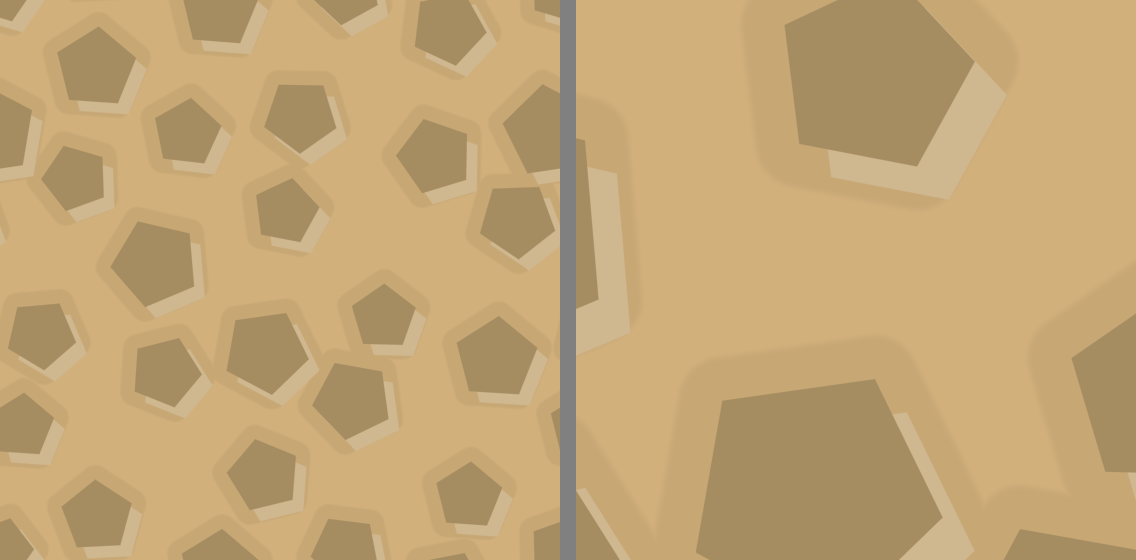
Left: the whole. Right: its middle third, enlarged.
Give the GLSL for this pattern, as a WebGL 1 fragment shader.

```glsl
precision highp float;
// Sand ground with scattered sunken pentagons: each has a soft rounded rim,
// a pale lit edge at the lower right and a flat dark floor.
// Centres are a jittered, nearly hexagonal lattice that wraps on all sides.

uniform vec2 u_resolution;

const int PIT_COUNT = 23;            // points in the wrapping lattice
const float COUNT = float(PIT_COUNT);
const float LATTICE_STEP = 5.0;      // vertical steps per horizontal step
const float JITTER = 0.054;          // largest shift of a centre
const float RADIUS_MIN = 0.059;
const float RADIUS_SPREAD = 0.0195;  // common range above the smallest
const float RADIUS_EXTRA = 0.009;    // added only to the rare largest pits
const float MEAN_TURN = 0.07;        // radians clockwise from upright
const float TURN_RANGE = 0.6;        // largest turn to either side of the mean
const float RIM_WIDTH = 0.026;
const float RIM_SOFTNESS = 0.003;
const vec2 LIT_OFFSET = vec2(0.019, -0.0198);

const vec3 SAND = vec3(0.822, 0.692, 0.488);
const vec3 RIM = vec3(0.782, 0.657, 0.458);
const vec3 LIT_EDGE = vec3(0.813, 0.718, 0.560);
const vec3 FLOOR = vec3(0.647, 0.549, 0.380);

const float TAU = 6.2831853;
const float SECTOR = TAU / 5.0;

float hash(float index, float seed) {
  return fract(sin(index * 127.1 + seed * 311.7) * 4375.85);
}

// Evenly spread value: cubing permutes the residues of the prime COUNT.
float shuffled(float index, float seed) {
  float k = mod(index + seed, COUNT);
  return (mod(k * k * k, COUNT) + 0.5) / COUNT;
}

// Signed distance to a regular pentagon with one corner at the given angle.
float pentagon(vec2 p, float radius, float turn) {
  float angle = mod(atan(p.x, p.y) - turn, SECTOR) - 0.5 * SECTOR;
  vec2 folded = length(p) * vec2(cos(angle), abs(sin(angle)));
  float apothem = radius * cos(0.5 * SECTOR);
  float halfSide = radius * sin(0.5 * SECTOR);
  vec2 d = folded - vec2(apothem, min(folded.y, halfSide));
  return length(d) * sign(d.x);
}

// Coverage of a shape whose edge is blurred by the given half width.
float cover(float dist, float softness) {
  return 1.0 - smoothstep(-softness, softness, dist);
}

void main() {
  vec2 uv = gl_FragCoord.xy / u_resolution;
  float pixel = 0.8 / min(u_resolution.x, u_resolution.y);
  float floorDist = 1.0;
  float litDist = 1.0;

  // Nearest floor and nearest lit edge over all pits
  for (int i = 0; i < PIT_COUNT; i++) {
    float k = float(i);
    float size = shuffled(k, 0.0);
    float radius = RADIUS_MIN + RADIUS_SPREAD * pow(size, 1.3)
                 + RADIUS_EXTRA * pow(size, 12.0);

    // A third of the pits stand almost upright, the others turn freely
    float lean = 2.0 * shuffled(k, 9.0) - 1.0;
    float turn = MEAN_TURN + TURN_RANGE * lean * smoothstep(0.1, 0.55, abs(lean));

    // Large pits stay closer to their lattice point
    float shift = JITTER * sqrt(hash(k, 3.0)) * (1.0 - 0.4 * size * size);
    float heading = TAU * hash(k, 4.0);
    vec2 center = vec2(k, mod(k * LATTICE_STEP, COUNT)) / COUNT;
    center += shift * vec2(cos(heading), sin(heading));

    // Shortest wrapped offset keeps the tile seamless
    vec2 p = fract(uv - center + 0.5) - 0.5;
    floorDist = min(floorDist, pentagon(p, radius, turn));
    litDist = min(litDist, pentagon(p - LIT_OFFSET, radius, turn));
  }

  // Layers from the ground up
  vec3 color = mix(SAND, RIM, cover(floorDist - RIM_WIDTH, max(RIM_SOFTNESS, pixel)));
  color = mix(color, LIT_EDGE, cover(litDist, pixel));
  color = mix(color, FLOOR, cover(floorDist, pixel));
  gl_FragColor = vec4(color, 1.0);
}
```
